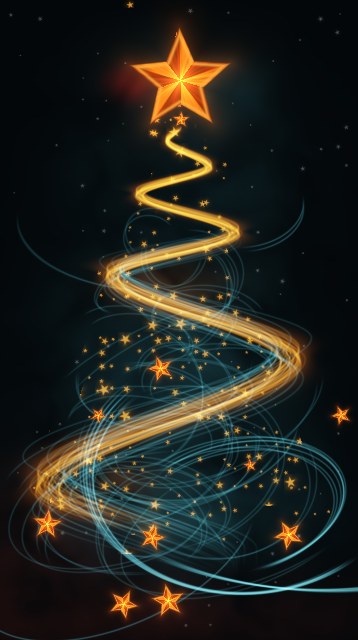
Write a Shadertoy shader that draws this background.

```glsl
// A glowing spiral tree of golden light strands, teal wisps and stars on a dark sky.
const float AXIS = .28;
const vec3 GOLD = vec3(.36, .19, .03), TEAL = vec3(.1, .27, .3), AMBER = vec3(.45, .17, .03);

// Turning points of the spiral, from the top down
const vec2 TURNS[9] = vec2[9](
  vec2(.283, .805), vec2(.26, .781), vec2(.33, .74), vec2(.213, .698), vec2(.373, .638),
  vec2(.167, .573), vec2(.468, .443), vec2(.058, .245), vec2(.39, .1));

// Ornament stars: centre and radius
const vec3 STARS[10] = vec3[10](
  vec3(.283, .813, .012), vec3(.251, .424, .02), vec3(.154, .351, .012), vec3(.533, .351, .015),
  vec3(.074, .181, .023), vec3(.238, .16, .02), vec3(.451, .164, .023), vec3(.193, .056, .023),
  vec3(.263, .061, .026), vec3(.391, .273, .01));

vec2 hash2(vec2 p) {
  return fract(sin(vec2(dot(p, vec2(127.1, 311.7)), dot(p, vec2(269.5, 183.3)))) * 43758.5);
}
mat2 rotate(float a) { return mat2(cos(a), -sin(a), sin(a), cos(a)); }
float corner(vec2 i, vec2 o, vec2 f) { return dot(hash2(i + o) * 2. - 1., f - o); }
float gradientNoise(vec2 p) {
  vec2 i = floor(p), f = fract(p), u = f * f * (3. - 2. * f);
  return mix(mix(corner(i, vec2(0), f), corner(i, vec2(1, 0), f), u.x),
             mix(corner(i, vec2(0, 1), f), corner(i, vec2(1), f), u.x), u.y);
}
float fbm(vec2 p) {
  return .6 * gradientNoise(p) + .3 * gradientNoise(p * 2.1) + .15 * gradientNoise(p * 4.3);
}
float blob(vec2 p, float x, float y, float w, float h) {
  vec2 q = (p - vec2(x, y)) / vec2(w, h);
  return exp(-dot(q, q));
}

// Spiral x position and slope at height y
vec2 ribbon(float y) {
  y = clamp(y, .101, .804);
  int n = 0;
  for (int i = 1; i < 8; i++) if (y < TURNS[i].y) n = i;
  vec2 a = TURNS[n], span = TURNS[n + 1] - a;
  float t = (y - a.y) / span.y;
  return vec2(a.x + span.x * t * t * (3. - 2. * t), span.x / span.y * 6. * t * (1. - t));
}
float strands(vec2 p, int count, float spread, float lag) {
  float sum = 0., grow = mix(1., .25, smoothstep(.2, .8, p.y));
  for (int i = 0; i < count; i++) {
    vec2 h = hash2(vec2(i, count)), r = ribbon(p.y + (h.x - .5) * lag * grow);
    float k = 1. - spread * (h.y - .3);
    float d = (p.x - AXIS - (r.x - AXIS) * k) / sqrt(1. + r.y * r.y * k * k);
    sum += exp(-d * d / 2.2e-6) * (.4 + .8 * fract(h.x * 17.));
  }
  return sum;
}

// Bundle of elliptic arcs centred on the angle mid
float arcs(vec2 p, vec2 c, vec2 radii, float tilt, float mid, float reach, int count) {
  float sum = 0.;
  for (int i = 0; i < count; i++) {
    vec2 h = .1 * hash2(c * 91. + float(i)) - .05, r = radii * (1. + h.y);
    vec2 e = rotate(tilt + h.x) * (p - c - h * .15) / r;
    float k = length(e), d = (k - 1.) * k / max(length(e / r), .001);
    float turn = cos(atan(e.y, e.x) - mid);
    sum += exp(-d * d / 1.8e-6) * smoothstep(cos(reach), cos(reach) + .35, turn);
  }
  return sum;
}
float starDistance(vec2 p, float r) {
  vec2 k = vec2(.809, -.5878), m = vec2(-k.x, k.y), edge = vec2(.2645, -.636);
  p.x = abs(p.x);
  p -= 2. * max(dot(k, p), 0.) * k;
  p -= 2. * max(dot(m, p), 0.) * m;
  p = vec2(abs(p.x), p.y - r);
  float h = clamp(dot(p, edge) / dot(edge, edge), 0., r);
  return length(p - edge * h) * sign(p.y * edge.x - p.x * edge.y);
}

// Faceted star with bright rim and warm halo
vec3 addStar(vec3 col, vec2 p, float r, float tilt, float px) {
  p = rotate(tilt) * p;
  float d = starDistance(p, r), a = atan(p.x, p.y), rim = (d / r + .05) / .035;
  float facet = fract(a / 1.2566 + .5) - .5;
  vec3 body = mix(vec3(.62, .17, .03), vec3(.95, .5, .09), smoothstep(-.03, .03, facet));
  body *= 1. + .5 * gradientNoise(vec2(a * 9., length(p) / r * 2.));
  body += vec3(.9, .65, .25) * exp(-4.5 * length(p) / r);
  body = mix(body, vec3(1, .7, .25), .8 * exp(-rim * rim));
  return mix(col + AMBER * .6 * exp(-max(d, 0.) / r * 5.), body, smoothstep(px, -px, d));
}

// Small scattered stars, one per chosen cell
float sparks(vec2 p, float cell, float density, float size, float px) {
  vec2 id = floor(p / cell), h = hash2(id + cell * 700.), g = hash2(id + 31.7);
  float r = size * (.35 + g.y * g.y);
  float d = starDistance(rotate(h.x * 6.) * (p - (id + .25 + .5 * h) * cell), r);
  return step(g.x, density) * (smoothstep(px, -px, d) + .25 * exp(-max(d, 0.) / r * 2.));
}

void mainImage(out vec4 fragColor, in vec2 fragCoord) {
  vec2 p = fragCoord / iResolution.y, r = ribbon(p.y);
  float px = 1. / iResolution.y, wisps = 0.;
  // Nebula
  vec3 haze = TEAL * .8 * (blob(p, .29, .22, .19, .11) + .8 * blob(p, .26, .44, .17, .13));
  haze += TEAL * .4 * (blob(p, .3, .7, .17, .16) + blob(p, .29, .87, .12, .07));
  haze += vec3(.75, .05, .03) * blob(p, .205, .867, .032, .024);
  haze += AMBER * (blob(p, .19, .25, .045, .025) + blob(p, .26, .55, .07, .035));
  haze += vec3(.13, .03, .02) * (blob(p, .06, .13, .14, .13) + blob(p, .28, .04, .28, .06));
  // Loose wisps, then long sweeping arcs
  for (int i = 0; i < 34; i++) {
    vec2 h = hash2(vec2(i, 4)), g = hash2(vec2(i, 8));
    float w = mix(.24, .09, h.x);
    vec2 c = vec2(AXIS + (h.y - .5) * w, mix(.14, .64, h.x));
    wisps += .55 * arcs(p, c, w * (.3 + .5 * g) * vec2(1.3, .8), g.x - .5, g.y * 6.3, 1.7, 2);
  }
  wisps += arcs(p, vec2(.378, .258), vec2(.241, .185), 0., 3.9, 1.6, 10);
  wisps += arcs(p, vec2(.46, .22), vec2(.32, .14), -.08, 4.8, .9, 8);
  wisps += arcs(p, vec2(.365, .205), vec2(.17, .1), .2, .4, 1.9, 7);
  wisps += arcs(p, vec2(.25, .66), vec2(.225, .115), 0., 3.9, .9, 2) * .5;
  wisps += arcs(p, vec2(.375, .68), vec2(.1, .07), 0., 5.6, .9, 2);
  // Spiral
  wisps += .7 * (1. - smoothstep(.56, .66, p.y)) * smoothstep(.1, .2, p.y) * strands(p, 18, .4, .09);
  float warm = (1. - smoothstep(.78, .805, p.y)) * smoothstep(.165, .24, p.y);
  float core = (p.x - r.x) / sqrt(1. + r.y * r.y) / mix(.018, .006, smoothstep(.3, .8, p.y));
  vec3 col = vec3(.012, .026, .034) + TEAL * wisps;
  col += haze * clamp(.6 + 1.3 * fbm(p * 9. + fbm(p * 5.)), 0., 1.5);
  col += warm * (AMBER * exp(-core * core) + GOLD * strands(p, 34, .26, .042));
  // Sparks, ornaments and treetop star
  float cone = smoothstep(-.03, .04, mix(.29, -.03, p.y) - abs(p.x - AXIS)) * smoothstep(.12, .25, p.y);
  col += GOLD * 4. * (sparks(p, .021, cone * .45, .0035, px) + sparks(p, .037, cone * .45, .0065, px));
  col = 1. - exp(-col - .3 * sparks(p + .4, .034, .22, .0022, px));
  for (int i = 0; i < 10; i++) col = addStar(col, p - STARS[i].xy, STARS[i].z, .5 * sin(float(i) * 2.4), px);
  fragColor = vec4(addStar(col, p - vec2(.282, .874), .082, .02, px), 1);
}
```
